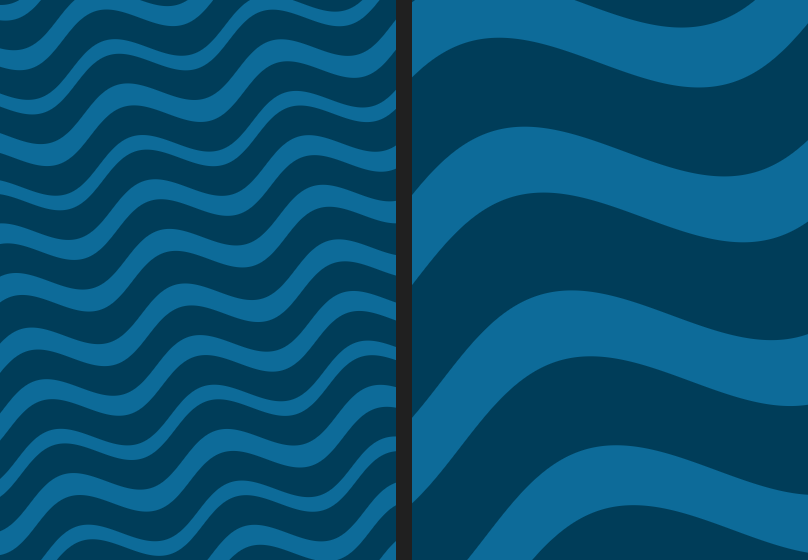
Left, the full canvas; right, a detail of the centre.
Give the GLSL for this pattern, as a Shadertoy shader.

```glsl
// Tilted wavy ribbons of uneven width on a dark ground.
// The plane is rotated, straightened along a cosine wave, mirrored about the
// centre line, then filled with ribbons stacked outwards at an even gap.

const float TAU = 6.2831853;
const float TILT = 0.2798;        // radians, rising to the right
const float WAVE_PERIOD = 0.2852; // lengths are fractions of canvas height
const float WAVE_HEIGHT = 0.0333;
const float CREST_SHIFT = -0.0419;
const float CENTRE_HALF_GAP = 0.0303;
const float RIBBON_GAP = 0.0551;

const int RIBBONS = 7;
const float WIDTHS[RIBBONS] = float[RIBBONS](
    0.0408, 0.0371, 0.0271, 0.0408, 0.0271, 0.0371, 0.0290);

const vec3 GROUND = vec3(0.00, 0.24, 0.35);
const vec3 RIBBON = vec3(0.05, 0.42, 0.60);

// Coordinates along and across a line tilted by the given angle
vec2 tiltedAxes(vec2 p, float angle) {
    float c = cos(angle), s = sin(angle);
    return vec2(c * p.x + s * p.y, c * p.y - s * p.x);
}

// Wave offset in x, its slope in y
vec2 wave(float along, float period, float height) {
    float k = TAU / period;
    return height * vec2(cos(k * along), -k * sin(k * along));
}

// Signed distance to the nearest ribbon, negative inside
float ribbonDistance(float offset) {
    float start = CENTRE_HALF_GAP;
    float nearest = 1e3;
    for (int i = 0; i < RIBBONS; i++) {
        float halfWidth = 0.5 * WIDTHS[i];
        nearest = min(nearest, abs(offset - start - halfWidth) - halfWidth);
        start += WIDTHS[i] + RIBBON_GAP;
    }
    return nearest;
}

void mainImage(out vec4 fragColor, in vec2 fragCoord) {
    vec2 p = (fragCoord - 0.5 * iResolution.xy) / iResolution.y;
    float pixel = 1.0 / iResolution.y;

    // Straighten the waves
    vec2 axes = tiltedAxes(p, TILT);
    vec2 bend = wave(axes.x - CREST_SHIFT, WAVE_PERIOD, WAVE_HEIGHT);
    float offset = abs(axes.y - bend.x);

    // Correct for slope so edges stay equally soft
    float dist = ribbonDistance(offset) * inversesqrt(1.0 + bend.y * bend.y);
    float cover = clamp(0.5 - dist / pixel, 0.0, 1.0);

    fragColor = vec4(mix(GROUND, RIBBON, cover), 1.0);
}
```
